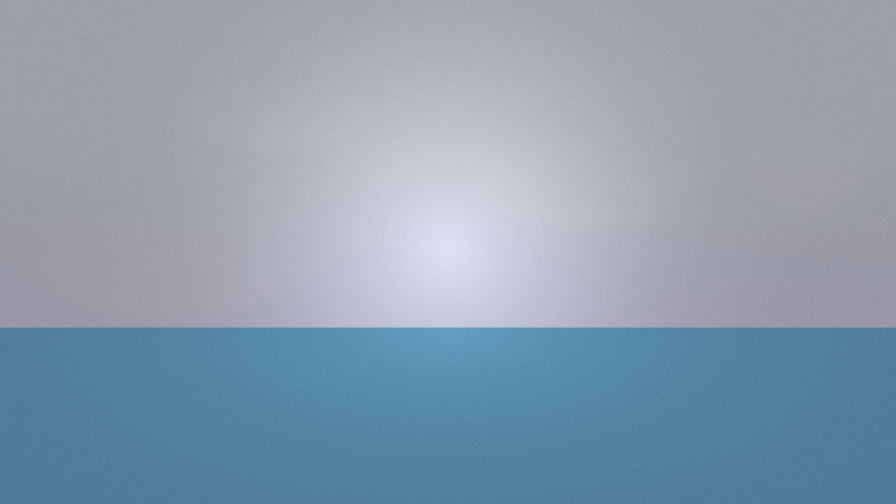
This background is drawn by a Shadertoy shader. Its source:

```glsl
// A pale hazy sky glows above a flat blue sea with a crisp horizon.
// Radial falloffs shape the light; faint ellipses form the clouds,
// and a fine hash grain breaks up the gradients.

const float HORIZON = 0.35;
const vec2 SUN = vec2(0.5, 0.505);

float hash(vec2 p) {
    p = fract(p * vec2(0.1031, 0.1137));
    p += dot(p, p.yx + 33.33);
    return fract((p.x + p.y) * p.x * 17.0);
}

// Soft-edged ellipse, fading towards its top
float cloud(vec2 uv, vec4 shape) {
    vec2 q = (uv - shape.xy) / shape.zw;
    float body = 1.0 - smoothstep(0.82, 1.06, length(q));
    return body * smoothstep(1.0, -0.7, q.y);
}

// Faint warm patches: centre in xy, half size in zw
float cloudCover(vec2 uv) {
    vec4 patches[4] = vec4[4](
        vec4(0.31, 0.78, 0.11, 0.085),
        vec4(0.18, 0.48, 0.16, 0.125),
        vec4(0.65, 0.65, 0.13, 0.115),
        vec4(0.90, 0.69, 0.07, 0.130));
    float cover = 0.0;
    for (int i = 0; i < 4; i++) {
        cover += cloud(uv, patches[i]);
    }
    return cover;
}

vec3 skyColor(vec2 uv, float aspect) {
    vec3 low = vec3(0.592, 0.592, 0.650);
    vec3 high = vec3(0.612, 0.628, 0.638);
    vec3 color = mix(low, high, smoothstep(HORIZON, 0.85, uv.y));

    // Broad halo with a small bright core
    float d = length((uv - SUN) * vec2(aspect, 1.0));
    float halo = 0.19 * exp(-d * d / 0.14);
    float core = 0.09 * exp(-9.0 * d);
    color += (halo + core) * vec3(1.0, 1.03, 1.12);
    return color + cloudCover(uv) * vec3(0.012, 0.010, 0.002);
}

vec3 seaColor(vec2 uv, float aspect) {
    vec3 deep = vec3(0.295, 0.475, 0.580);
    vec3 lit = vec3(0.385, 0.625, 0.765);
    vec2 q = (uv - vec2(SUN.x, HORIZON)) * vec2(aspect, 1.0);
    float glow = exp(-length(q / vec2(0.45, 0.20)));
    return mix(deep, lit, glow);
}

void mainImage(out vec4 fragColor, in vec2 fragCoord) {
    vec2 uv = fragCoord / iResolution.xy;
    float aspect = iResolution.x / iResolution.y;

    // Sea meets sky along a smoothed horizon
    float edge = 0.75 / iResolution.y;
    float aboveSea = smoothstep(HORIZON - edge, HORIZON + edge, uv.y);
    vec3 color = mix(seaColor(uv, aspect), skyColor(uv, aspect), aboveSea);

    // Fine grain on a grid tied to the canvas
    float grain = hash(floor(uv * vec2(aspect, 1.0) * 288.0)) - 0.5;
    fragColor = vec4(color + 0.012 * grain, 1.0);
}
```
